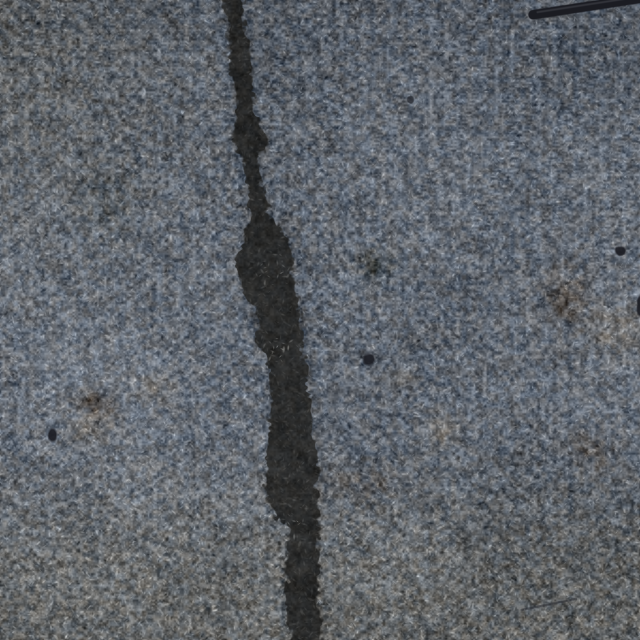
This texture is drawn by a WebGL 2 fragment shader. Its source:

```glsl
#version 300 es
precision highp float;
// Worn asphalt split by a dark, ragged crack that widens downwards.
// Value noise and scattered flecks make the grain; soft blobs make the stains,
// and two edge curves built from bumps bound the crack.

uniform vec2 u_resolution;
out vec4 fragColor;

const vec3 ASPHALT = vec3(0.375, 0.400, 0.435);
const vec3 WARM_ASPHALT = vec3(0.390, 0.398, 0.400);
const vec3 CRACK = vec3(0.158, 0.160, 0.158);
const vec3 TAR = vec3(0.105, 0.110, 0.135);
const vec3 RUST = vec3(0.300, 0.275, 0.255);
const vec3 SAND = vec3(0.480, 0.460, 0.435);
const vec3 OLIVE = vec3(0.205, 0.215, 0.205);
const float GRAIN = 0.24;
const float FINE_GRAIN = 0.17;
const float CRACK_SLOPE = 0.125;

float hash(vec2 p) {
  return fract(sin(dot(p, vec2(127.1, 311.7))) * 43758.5453);
}

float noise(vec2 p) {
  vec2 i = floor(p), f = fract(p);
  f = f * f * (3.0 - 2.0 * f);
  return mix(mix(hash(i), hash(i + vec2(1, 0)), f.x),
             mix(hash(i + vec2(0, 1)), hash(i + vec2(1, 1)), f.x), f.y);
}

float bump(float x, float centre, float width) {
  float d = (x - centre) / width;
  return exp(-d * d);
}

float blob(vec2 p, vec2 centre, vec2 radius) {
  vec2 d = (p - centre) / radius;
  return exp(-dot(d, d));
}

// A blob broken up by noise
float stain(vec2 p, vec2 centre, vec2 radius) {
  return clamp(blob(p, centre, radius) * (0.3 + 1.3 * noise(p * 75.0)), 0.0, 1.0);
}

float segment(vec2 p, vec2 a, vec2 b) {
  vec2 ab = b - a;
  return length(p - a - ab * clamp(dot(p - a, ab) / dot(ab, ab), 0.0, 1.0));
}

float disc(vec2 p, vec2 centre, vec2 radius) {
  float wobble = 0.25 * (noise(p * 160.0) - 0.5);
  return 1.0 - smoothstep(0.7, 1.2, length((p - centre) / radius) + wobble);
}

// One randomly turned chip per cell, of random strength
float flecks(vec2 p, float cells, float size, float density) {
  vec2 q = p * cells, cell = floor(q);
  float soft = cells / u_resolution.y, sum = 0.0;
  for (int j = -1; j <= 1; j++)
    for (int i = -1; i <= 1; i++) {
      vec2 id = cell + vec2(i, j);
      float seed = hash(id + 7.3), angle = 6.2832 * hash(id + 31.7);
      vec2 d = q - id - vec2(hash(id), hash(id + 19.1));
      d = vec2(d.x * cos(angle) + d.y * sin(angle), d.y * cos(angle) - d.x * sin(angle));
      float dist = length(d * vec2(0.55, 1.3)) - size * (0.4 + seed);
      float strength = step(hash(id + 53.9), density) * (0.3 + 0.7 * hash(id + 71.1));
      sum = max(sum, strength * (1.0 - smoothstep(-soft, soft, dist)));
    }
  return sum;
}

// Positive inside the crack, measured across it
float crackDepth(vec2 p) {
  float t = 1.0 - p.y;
  float left = 0.349 + CRACK_SLOPE * t - 0.011 * bump(t, 0.215, 0.020)
    - 0.033 * bump(t, 0.423, 0.060) - 0.012 * bump(t, 0.535, 0.022)
    - 0.027 * bump(t, 0.750, 0.090) * (1.0 - smoothstep(0.805, 0.830, t))
    - 0.019 * bump(t, 0.960, 0.100);
  float right = 0.378 + CRACK_SLOPE * t + 0.012 * bump(t, 0.215, 0.018)
    - 0.007 * bump(t, 0.280, 0.030)
    + 0.028 * smoothstep(0.32, 0.39, t) * (1.0 - smoothstep(0.70, 1.0, t));
  float ragged = 0.011 * (noise(p * 75.0) - 0.5) + 0.007 * (noise(p * 190.0) - 0.5);
  return min(p.x - left, right - p.x) + ragged;
}

void main() {
  vec2 p = gl_FragCoord.xy / u_resolution;
  float low = 1.0 - smoothstep(0.05, 0.36, p.y);

  // Broad light and tint
  vec3 col = mix(ASPHALT, WARM_ASPHALT, max(low, 0.7 * blob(p, vec2(0.0, 0.9), vec2(0.28))));
  col += 0.035 * blob(p, vec2(0.08, 0.40), vec2(0.32));
  col += 0.040 * blob(p, vec2(1.0, 0.38), vec2(0.20, 0.10));
  col -= 0.035 * smoothstep(0.72, 1.0, p.y) + 0.025 * blob(p, vec2(1.0, 0.0), vec2(0.35));
  col += 0.05 * (noise(p * 9.0) - 0.5) + 0.04 * (noise(p * 28.0) - 0.5);

  // Stains
  col = mix(col, OLIVE, 0.30 * stain(p, vec2(0.170, 0.690), vec2(0.050, 0.060)));
  col = mix(col, SAND, 0.70 * stain(p, vec2(0.145, 0.335), vec2(0.032, 0.030)));
  col = mix(col, RUST, 0.90 * stain(p, vec2(0.152, 0.367), vec2(0.026, 0.020)));
  col = mix(col, SAND, 0.80 * stain(p, vec2(0.242, 0.391), vec2(0.026, 0.020)));
  col = mix(col, SAND, 0.65 * stain(p, vec2(0.625, 0.413), vec2(0.020, 0.015)));
  col = mix(col, SAND, 0.70 * stain(p, vec2(0.687, 0.325), vec2(0.022, 0.026)));
  col = mix(col, SAND, 0.65 * stain(p, vec2(0.970, 0.485), vec2(0.060, 0.036)));
  col = mix(col, RUST, 0.80 * stain(p, vec2(0.885, 0.540), vec2(0.035, 0.045)));
  col = mix(col, RUST, 0.75 * stain(p, vec2(0.925, 0.295), vec2(0.030, 0.026)));
  col = mix(col, RUST, 0.50 * stain(p, vec2(0.560, 0.243), vec2(0.070, 0.022)));
  col = mix(col, OLIVE, 0.95 * stain(p, vec2(0.586, 0.585), vec2(0.024, 0.022)));

  // Crack with a faint damp rim
  float depth = crackDepth(p);
  float crack = smoothstep(-0.0025, 0.0025, depth);
  col *= 1.0 - 0.10 * smoothstep(-0.015, 0.0, depth);
  vec3 bed = CRACK + 0.05 * (noise(p * 45.0) - 0.5) - 0.015 * smoothstep(0.6, 0.9, p.y);
  col = mix(col, bed, 0.96 * crack);

  // Mineral grain, with a little colour in it
  float grain = GRAIN * (noise(p * 165.0) - 0.5) + FINE_GRAIN * (noise(p * 340.0 + 9.0) - 0.5);
  float tint = noise(p * 120.0 + 40.0) - 0.5;
  float exposed = 1.0 - 0.72 * crack;
  col += exposed * (grain + 0.04 * tint * vec3(1.0, 0.1, -1.0));

  // Pale chips, dark pits and grit caught in the crack
  float grit = blob(p, vec2(0.425, 0.575), vec2(0.025)) + blob(p, vec2(0.440, 0.455), vec2(0.025))
    + blob(p, vec2(0.458, 0.180), vec2(0.014, 0.030));
  float chips = 0.17 * flecks(p, 130.0, 0.17, 0.42)
    + (0.12 + 0.06 * low) * flecks(p + 0.37, 72.0, 0.13, 0.35 + 0.25 * low);
  col += chips * (exposed + 0.2 * crack + 1.3 * crack * grit) * vec3(1.0, 1.0, 0.98);
  col -= 0.11 * exposed * flecks(p + 0.71, 95.0, 0.18, 0.40);

  // Tar drops and a thin twig
  float drops = disc(p, vec2(0.576, 0.438), vec2(0.0095));
  drops = max(drops, disc(p, vec2(0.969, 0.608), vec2(0.0090, 0.0075)));
  drops = max(drops, disc(p, vec2(0.082, 0.320), vec2(0.0075, 0.0110)));
  drops = max(drops, disc(p, vec2(1.001, 0.522), vec2(0.0060, 0.0190)));
  drops = max(drops, 0.7 * disc(p, vec2(0.641, 0.844), vec2(0.0060)));
  float twig = segment(p, vec2(0.815, 0.047), vec2(0.900, 0.064));
  drops = max(drops, 0.5 * (1.0 - smoothstep(0.0005, 0.003, twig)));
  col = mix(col, TAR, 0.92 * drops);

  // Dark cord entering at the upper right, lit along its top
  float cord = segment(p, vec2(0.833, 0.977), vec2(1.01, 1.004)) - 0.0075;
  float sheen = segment(p, vec2(0.840, 0.981), vec2(1.01, 1.007));
  vec3 cordColour = TAR + 0.09 * (1.0 - smoothstep(0.0, 0.003, sheen));
  col = mix(col, cordColour, 1.0 - smoothstep(-0.0015, 0.0015, cord));

  fragColor = vec4(clamp(col, 0.0, 1.0), 1.0);
}
```
